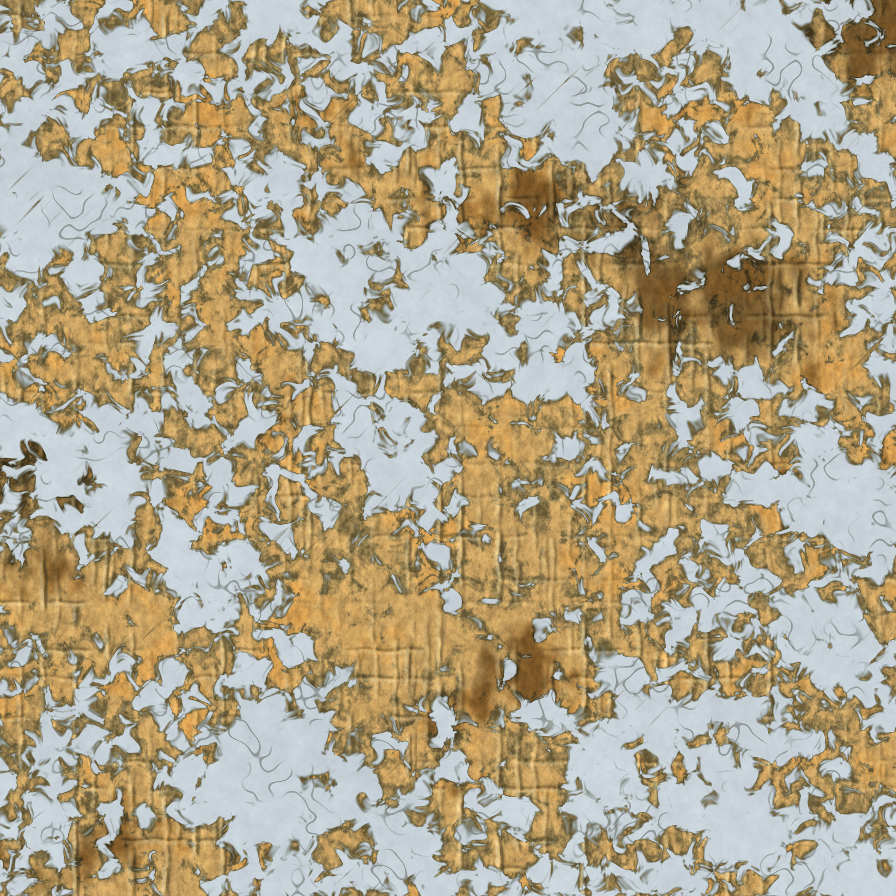
Give the GLSL for this texture, as a Shadertoy shader.

```glsl
#define PAINT vec3(0.785, 0.825, 0.85)
#define PAINT_EDGE vec3(0.55, 0.58, 0.56)
#define OCHRE vec3(0.79, 0.635, 0.385)
#define UMBER vec3(0.59, 0.50, 0.315)
#define OLIVE vec3(0.38, 0.335, 0.20)
#define CREAM vec3(0.87, 0.80, 0.60)
#define BARE_LEVEL 0.04
#define FLAKE_SCALE 27.0
#define CRACK_COLUMNS 30.0
#define CRACK_WIDTH 0.0021

vec2 hash2(vec2 p) {
    vec3 h = fract(p.xyx * vec3(0.1031, 0.1030, 0.0973));
    h += dot(h, h.yzx + 33.33);
    return fract((h.xx + h.yz) * h.zy);
}

float cornerSlope(vec2 cell, vec2 offset) {
    float angle = 6.2832 * hash2(cell).x;
    return dot(vec2(cos(angle), sin(angle)), offset);
}

float gradientNoise(vec2 p) {
    p += 100.0;
    vec2 i = floor(p), f = fract(p);
    vec2 u = f * f * f * (f * (f * 6.0 - 15.0) + 10.0);
    vec2 e = vec2(1.0, 0.0);
    return mix(mix(cornerSlope(i, f), cornerSlope(i + e, f - e), u.x),
               mix(cornerSlope(i + e.yx, f - e.yx), cornerSlope(i + 1.0, f - 1.0), u.x), u.y);
}

float fractalNoise(vec2 p, float gain) {
    float sum = 0.0, amplitude = 1.0;
    for (int i = 0; i < 4; i++) {
        sum += amplitude * gradientNoise(p);
        p = mat2(1.6, 1.2, -1.2, 1.6) * p + 7.3;
        amplitude *= gain;
    }
    return sum;
}

// Broken lines along y: positive on the lit side, negative in the shadow
float crackRelief(vec2 p, float columns) {
    p.x += 0.004 * gradientNoise(p * vec2(14.0, 38.0));
    float column = floor(p.x * columns);
    float offset = mix(0.25, 0.75, hash2(vec2(column + 50.0, 3.0)).x);
    float d = (fract(p.x * columns) - offset) / columns;
    float broken = smoothstep(-0.08, 0.12, gradientNoise(vec2(column * 5.37, p.y * 15.0)));
    float lit = exp(-pow(d / CRACK_WIDTH, 2.0));
    float shadow = exp(-pow((d - 1.8 * CRACK_WIDTH) / CRACK_WIDTH, 2.0));
    return broken * (lit - shadow);
}

// Signed paint cover: positive on flakes, negative on bare ground
float paintCover(vec2 uv, vec2 diagonal) {
    float cluster = gradientNoise(diagonal * vec2(3.2, 6.5) + 4.1)
                  + 0.6 * gradientNoise(diagonal * vec2(8.0, 14.0) + 9.7);
    vec2 warp = vec2(gradientNoise(uv * 40.0), gradientNoise(uv * 40.0 + 31.0));
    float flakes = fractalNoise(uv * FLAKE_SCALE + 0.5 * warp, 0.62);
    flakes *= mix(1.0, 0.55, smoothstep(0.2, 0.5, cluster));
    return 0.9 * cluster + flakes - BARE_LEVEL;
}

vec3 bareGround(vec2 uv, float cover) {
    float patches = fractalNoise(uv * 11.0 + 17.0, 0.6);
    float grain = fractalNoise(uv * vec2(95.0, 70.0) + 5.0, 0.75);
    float streaks = gradientNoise(uv * vec2(60.0, 7.0) + 2.0);

    float clean = smoothstep(0.08, 0.42, -cover + 0.3 * patches + 0.2 * grain);
    vec3 color = mix(UMBER, OCHRE, clean);
    color += vec3(0.05, -0.01, -0.06) * smoothstep(0.0, 0.5, patches) * clean;

    // Dark rim below the flake edges
    float rim = 1.0 - smoothstep(0.03, 0.2, -cover + 0.16 * grain);
    color = mix(color, OLIVE, 0.7 * rim);

    // Raised cracks and fine grain
    float worn = smoothstep(-0.25, 0.2, gradientNoise(uv * 7.0 + 23.0));
    float relief = crackRelief(uv, CRACK_COLUMNS)
                 + 0.7 * crackRelief(uv.yx + 0.37, CRACK_COLUMNS * 0.8)
                 + 0.6 * crackRelief(uv + vec2(0.613, 0.21), CRACK_COLUMNS * 1.7);
    relief *= mix(0.35, 1.0, worn);
    color = mix(color, CREAM, 0.65 * clamp(relief, 0.0, 1.0));
    color = mix(color, OLIVE * 0.8, 0.65 * clamp(-relief, 0.0, 1.0));
    color *= 1.0 + 0.17 * grain + 0.14 * streaks * worn;

    // Broad damp stains
    float stain = gradientNoise(uv * vec2(2.6, 4.2) + 12.4)
                + 0.4 * patches + 0.25 * streaks;
    return color * mix(vec3(1.0), vec3(0.56, 0.53, 0.47), smoothstep(0.22, 0.55, stain));
}

vec3 paintSurface(vec2 uv, vec2 diagonal, float cover) {
    vec3 color = mix(PAINT_EDGE, PAINT, smoothstep(0.0, 0.17, cover));
    color *= 1.0 + 0.035 * fractalNoise(uv * 38.0 + 8.0, 0.8);
    color += 0.025 * gradientNoise(diagonal * vec2(4.0, 9.0));

    // Hairline pits
    float hairline = 1.0 - smoothstep(0.015, 0.06, abs(gradientNoise(uv * 43.0 + 3.0)));
    float pitted = smoothstep(0.05, 0.3, gradientNoise(uv * 19.0 + 41.0));
    return mix(color, PAINT_EDGE * 0.85, 0.7 * hairline * pitted);
}

void mainImage(out vec4 fragColor, in vec2 fragCoord) {
    vec2 uv = fragCoord / iResolution.y;
    vec2 diagonal = vec2(uv.x - uv.y, uv.x + uv.y) * 0.7071;
    float cover = paintCover(uv, diagonal);

    // Thin scratches rising to the right
    float scratch = smoothstep(0.4, 0.55, gradientNoise(diagonal * vec2(150.0, 13.0) + 6.0));
    scratch *= smoothstep(0.0, 0.25, gradientNoise(uv * 6.0 + 29.0));
    cover -= 0.3 * scratch;

    vec3 color = mix(bareGround(uv, cover), paintSurface(uv, diagonal, cover),
                     smoothstep(-0.06, 0.06, cover));
    color = mix(color, OLIVE, 0.45 * scratch);
    fragColor = vec4(clamp(color, 0.0, 1.0), 1.0);
}
```
